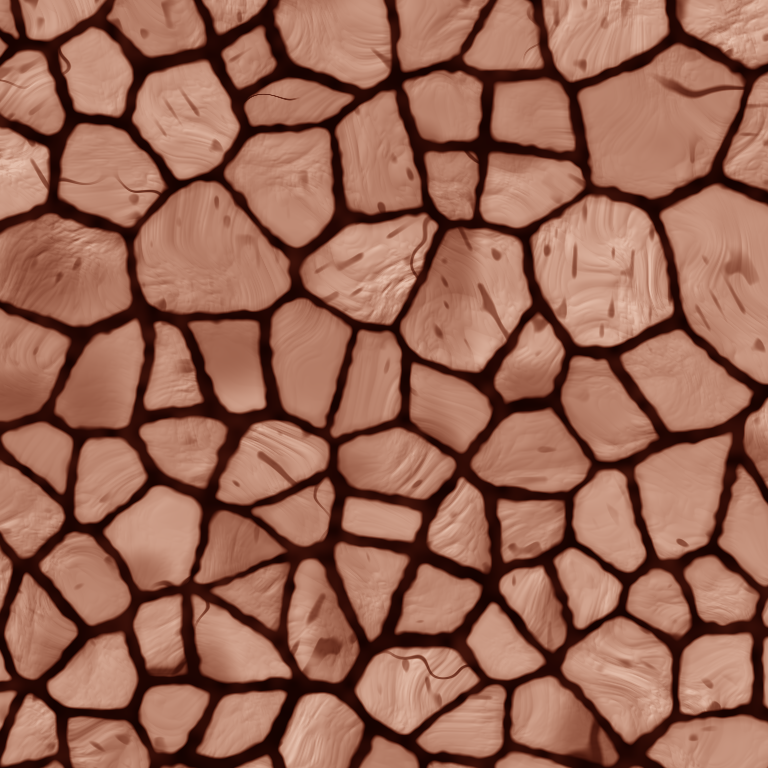
Write a WebGL 2 fragment shader that draws this texture.

```glsl
#version 300 es
precision highp float;
// Irregular rough stones of mixed sizes set in dark, uneven joints.

#define GRID 5.5          // coarse cells across the canvas
#define SPLIT 0.56        // share of cells broken into small stones
#define DROP 0.13         // share of sites left out
#define JOINT 0.0066      // half width of the joints
#define EDGE 0.0055       // softness of the stone edges
#define ROUNDING 0.022    // corner rounding, in cells
#define WARP 0.020        // bending of the outlines
#define RELIEF 1.15       // strength of the carved surface
#define GRAIN 21.0        // base frequency of the surface
#define STONE vec3(0.785, 0.59, 0.505)
#define TONE_CURVE vec3(0.55, 1.0, 1.22)

uniform vec2 u_resolution;
out vec4 fragColor;

float hash(vec2 p) {
    return fract(sin(dot(p, vec2(127.1, 311.7))) * 43758.5453);
}

vec2 hash2(vec2 p) {
    return vec2(hash(p), hash(p + 57.3));
}

float noise(vec2 p) {
    vec2 i = floor(p), f = fract(p);
    f = f * f * (3.0 - 2.0 * f);
    return mix(mix(hash(i), hash(i + vec2(1, 0)), f.x),
               mix(hash(i + vec2(0, 1)), hash(i + vec2(1, 1)), f.x), f.y);
}

vec2 noise2(vec2 p) {
    return vec2(noise(p), noise(p + 31.7)) - 0.5;
}

// Site k of a coarse cell: xy = position, z = weight; false if it is absent.
bool stoneSite(vec2 cell, int k, out vec3 site) {
    bool small = hash(cell + 3.7) < SPLIT;
    vec2 key = cell * 4.0 + vec2(k, 17 * k);
    vec2 jitter = hash2(key + 0.31) - 0.5;
    vec2 corner = vec2(k & 1, k >> 1) + 0.5;
    site = small ? vec3(cell + 0.5 * (corner + 0.8 * jitter), 0.03 * hash(key + 5.1))
                 : vec3(cell + 0.5 + 0.6 * jitter, 0.06 + 0.05 * hash(key + 5.1));
    return (small || k == 0) && hash(key + 8.9) > DROP;
}

float power(vec2 p, vec3 site) {
    vec2 d = p - site.xy;
    return dot(d, d) - site.z;
}

// Weighted cells: returns the rounded distance to the border, in cells.
float stoneBorder(vec2 p, out vec3 own) {
    vec2 base = floor(p);
    vec3 site;
    float best = 1e5;
    for (int n = 0; n < 100; n++) {
        vec2 cell = base + vec2((n / 4) % 5, n / 20) - 2.0;
        if (stoneSite(cell, n % 4, site) && power(p, site) < best) {
            best = power(p, site);
            own = site;
        }
    }
    float sum = 1e-9;
    for (int n = 0; n < 100; n++) {
        vec2 cell = base + vec2((n / 4) % 5, n / 20) - 2.0;
        if (!stoneSite(cell, n % 4, site)) continue;
        float gap = distance(site.xy, own.xy);
        if (gap > 1e-3) sum += exp(-(power(p, site) - best) / (2.0 * gap * ROUNDING));
    }
    return -ROUNDING * log(sum);
}

// Creased height of the stone face, drawn out along one direction.
float relief(vec2 p, mat2 turn, float stretch) {
    vec2 q = turn * p * vec2(1.0 / stretch, 1.0) * GRAIN + 1.6 * noise2(p * 13.0);
    float height = 0.0, amp = 0.5;
    for (int i = 0; i < 4; i++) {
        height += amp * abs(2.0 * noise(q) - 1.0);
        q = q * 2.03 + 7.1;
        amp *= 0.5;
    }
    return height;
}

void main() {
    vec2 uv = gl_FragCoord.xy / u_resolution.y;

    // Outlines
    vec2 bent = uv + WARP * noise2(uv * 9.0) + 0.2 * WARP * noise2(uv * 48.0);
    vec3 site;
    float border = stoneBorder(bent * GRID + 20.0, site) / GRID;
    border += 0.004 * (noise(uv * 85.0) - 0.5);

    // Character of this stone
    vec2 id = floor(site.xy * 64.0);
    float angle = 6.2832 * hash(id + 1.1);
    mat2 turn = mat2(cos(angle), sin(angle), -sin(angle), cos(angle));
    float stretch = mix(1.2, 5.0, pow(hash(id + 2.3), 4.0));
    vec2 face = uv + 4.0 * hash2(id);
    float rough = smoothstep(0.2, 0.8, noise(face * 11.0)) * 0.8
                + 0.2 + 0.4 * hash(id + 4.7);

    // Carved surface lit from the upper left
    float height = relief(face, turn, stretch);
    float slope = height - relief(face + vec2(-0.0018, 0.0024), turn, stretch);
    float tone = mix(0.84, 1.05, hash(id + 6.1));
    tone += rough * (RELIEF * slope + 0.26 * (height - 0.33));
    tone += 0.06 * (noise(face * 30.0) - 0.5);

    // Stains, pits and cracks
    tone *= 1.0 - 0.35 * smoothstep(0.68, 0.95, noise(face * 8.0 + 3.0));
    float pits = smoothstep(0.76, 0.92, noise(turn * face * vec2(38.0, 80.0)));
    tone *= 1.0 - 0.5 * pits * smoothstep(0.6, 1.2, rough);
    float vein = abs(noise(face * 6.0 + 0.3 * noise2(face * 30.0)) - 0.5);
    float crack = (1.0 - smoothstep(0.006, 0.024, vein)) * step(0.6, hash(id + 9.4));
    tone *= 1.0 - 0.7 * crack * smoothstep(0.4, 0.6, noise(face * 9.0 + 15.0));

    // Worn rims and joints
    tone *= mix(0.84, 1.0, smoothstep(0.0, 0.012, border - JOINT));
    float joint = JOINT * mix(0.6, 1.4, noise(uv * 12.0 + 5.0));
    float soft = max(EDGE, 1.5 / u_resolution.y);
    float mortar = mix(0.015, 0.10, noise(uv * 55.0) * noise(uv * 21.0 + 2.0) * 1.6);
    tone = mix(mortar, tone, smoothstep(joint - 0.5 * soft, joint + 0.5 * soft, border));

    // Darker tones turn redder
    fragColor = vec4(STONE * pow(vec3(clamp(tone, 0.012, 1.25)), TONE_CURVE), 1.0);
}
```
